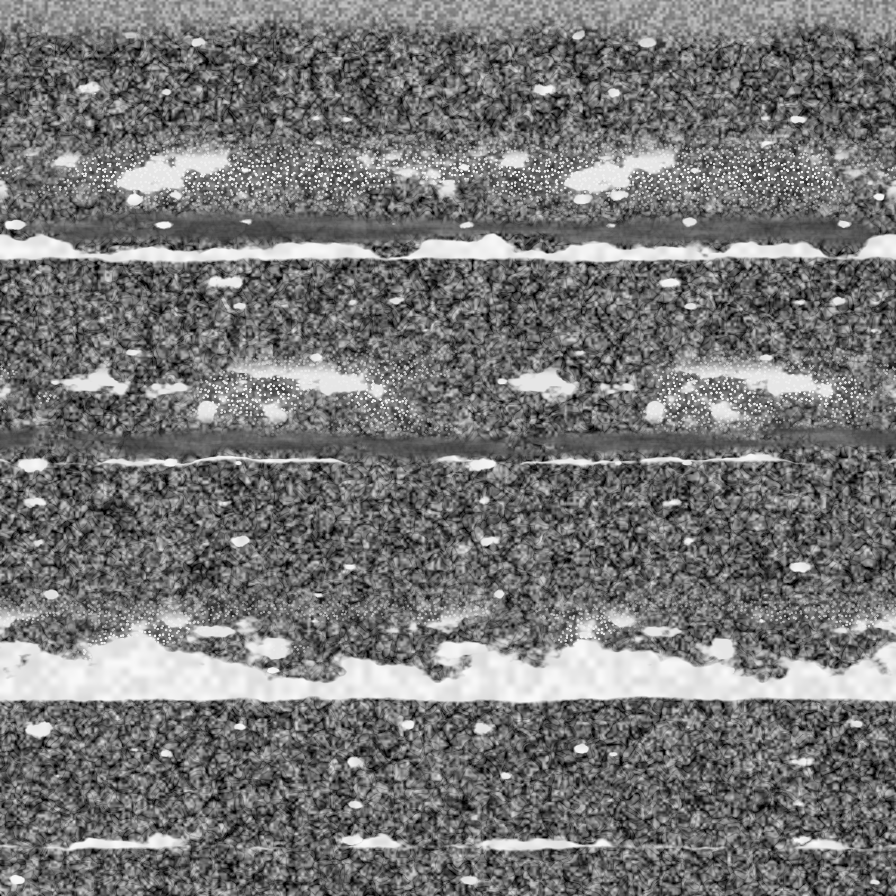
Give the GLSL for this texture, as a WebGL 1 fragment shader.

```glsl
precision highp float;
// Weathered grey strata: crumbly cellular gravel split by worn ledges,
// pale banks, cloudy haze and sparkles. Broad features repeat twice across
// the width, four strata down; finer noise wraps once to vary each repeat.
uniform vec2 u_resolution;

float hash(vec2 p) {
  vec3 q = fract(p.xyx * 0.1031);
  q += dot(q, q.yzx + 33.33);
  return fract((q.x + q.y) * q.z);
}

// Value noise; cells.x must be a multiple of repeats so that it wraps.
float noise(vec2 p, vec2 cells, float repeats) {
  vec2 q = p * cells;
  vec2 i = floor(q);
  vec2 f = fract(q);
  f = f * f * (3.0 - 2.0 * f);
  float wrap = cells.x / repeats;
  float x0 = mod(i.x, wrap);
  float x1 = mod(i.x + 1.0, wrap);
  float low = mix(hash(vec2(x0, i.y)), hash(vec2(x1, i.y)), f.x);
  float high = mix(hash(vec2(x0, i.y + 1.0)), hash(vec2(x1, i.y + 1.0)), f.x);
  return mix(low, high, f.y);
}

float fbm(vec2 p, vec2 cells, float repeats) {
  float sum = 0.0;
  float gain = 0.53;
  for (int k = 0; k < 4; k++) {
    sum += gain * noise(p, cells, repeats);
    cells *= 2.0;
    gain *= 0.5;
  }
  return sum;
}

// Nearest distance, second distance and random tone of the nearest stone.
vec3 cellular(vec2 p, vec2 cells) {
  vec2 q = p * cells;
  vec2 i = floor(q);
  vec3 best = vec3(8.0, 8.0, 0.0);
  for (int y = -1; y <= 1; y++) {
    for (int x = -1; x <= 1; x++) {
      vec2 cell = i + vec2(float(x), float(y));
      vec2 id = vec2(mod(cell.x, cells.x), cell.y + 60.0);
      float d = length(cell + vec2(hash(id), hash(id + 157.0)) - q);
      if (d < best.x) best = vec3(d, best.x, hash(id + 311.0));
      else best.y = min(best.y, d);
    }
  }
  return best;
}

float gravel(vec2 p, float grain) {
  vec2 bend = vec2(noise(p, vec2(90.0), 1.0), noise(p + 3.7, vec2(90.0), 1.0));
  vec2 q = p + 0.011 * (bend - 0.5);
  vec3 stone = cellular(q, vec2(46.0, 54.0));
  vec3 crumb = cellular(q, vec2(112.0, 124.0));
  float tone = 0.22 + 0.15 * smoothstep(0.0, 0.42, stone.y - stone.x);
  tone += 0.12 * (stone.z - 0.5) + 0.10 * (0.5 - stone.x);
  tone += 0.13 * smoothstep(0.0, 0.4, crumb.y - crumb.x) + 0.12 * (crumb.z - 0.5);
  return tone + 0.14 * (noise(p, vec2(130.0), 1.0) - 0.5) + 0.48 * (grain - 0.5);
}

// Small ragged pale chips, at most one in each grid cell.
float flecks(vec2 p, vec2 cells, float chance) {
  vec2 q = p * cells;
  vec2 id = vec2(mod(floor(q.x), cells.x * 0.5), floor(q.y));
  vec2 center = 0.38 + 0.24 * vec2(hash(id + 19.0), hash(id + 43.0));
  float d = length((fract(q) - center) * vec2(1.0, 1.4));
  d += 0.5 * (fbm(p, vec2(60.0), 1.0) - 0.5);
  float radius = mix(0.10, 0.26, hash(id + 71.0));
  return step(hash(id), chance) * (1.0 - smoothstep(radius - 0.09, radius + 0.03, d));
}

// Pale bank with an uneven lower edge and a ragged, broken top.
float bank(vec2 p, float base, float height, float cover) {
  vec2 column = vec2(p.x, base * 9.0);
  float rise = p.y - base - 0.018 * (fbm(column, vec2(6.0, 1.0), 2.0) - 0.5);
  rise -= 0.008 * (fbm(p, vec2(40.0), 1.0) - 0.5);
  float lumps = mix(fbm(p, vec2(20.0, 32.0), 2.0), fbm(p, vec2(27.0, 44.0), 1.0), 0.35);
  float top = cover + 3.2 * (lumps - 0.5) + 1.5 * (noise(column, vec2(14.0, 1.0), 2.0) - 0.5);
  return smoothstep(-0.001, 0.003, rise) * smoothstep(0.0, 0.32, top - rise / height);
}

float band(float y, float center, float halfWidth) {
  float d = (y - center) / halfWidth;
  return exp(-d * d);
}

// Cloudy deposit: grey haze, then white scraps and glinting grains.
float deposit(float tone, vec2 p, float center, float halfWidth, float grain) {
  float zone = band(p.y, center, halfWidth);
  float cloud = mix(fbm(p, vec2(8.0, 18.0), 2.0), fbm(p + 5.0, vec2(9.0, 22.0), 1.0), 0.35);
  float scraps = fbm(p + 2.0, vec2(26.0, 44.0), 2.0);
  float haze = zone * smoothstep(0.36, 0.60, cloud);
  tone = mix(tone, 0.22 + 0.55 * scraps + 0.22 * (grain - 0.5), 0.75 * haze);
  float white = smoothstep(0.58, 0.68, scraps + 0.5 * (cloud - 0.5));
  tone = mix(tone, 0.90, white * smoothstep(0.35, 0.8, zone));
  float glint = 1.0 - smoothstep(0.18, 0.36, cellular(p, vec2(190.0)).x);
  return mix(tone, 0.94, glint * zone * smoothstep(0.47, 0.56, cloud));
}

// Worn dark ledge with fine streaks that fades in and out of the gravel.
float ledge(float tone, vec2 p, float center, float halfWidth) {
  float y = p.y + 0.03 * (fbm(p, vec2(7.0, 16.0), 1.0) - 0.5);
  float mask = 1.0 - smoothstep(0.4, 1.3, abs(y - center) / halfWidth);
  mask *= smoothstep(0.25, 0.5, fbm(p + 8.0, vec2(10.0, 40.0), 1.0));
  return mix(tone, 0.14 + 0.40 * fbm(p, vec2(14.0, 100.0), 1.0), 0.85 * mask);
}

void main() {
  vec2 p = gl_FragCoord.xy / u_resolution;
  float grain = noise(p, vec2(290.0), 1.0);
  float tone = gravel(p, grain);
  tone = deposit(tone, p, 0.805, 0.034, grain);
  tone = deposit(tone, p, 0.560, 0.042, grain);
  tone = deposit(tone, p, 0.285, 0.040, grain);
  tone = ledge(tone, p, 0.745, 0.018);
  tone = ledge(tone, p, 0.507, 0.014);

  float pale = max(flecks(p, vec2(24.0, 34.0), 0.12), flecks(p + 6.0, vec2(14.0, 24.0), 0.06));
  pale = max(pale, bank(p, 0.708, 0.015, 1.00));
  pale = max(pale, bank(p, 0.483, 0.010, 0.45));
  pale = max(pale, bank(p, 0.213, 0.050, 0.70));
  pale = max(pale, bank(p, 0.050, 0.022, -0.15));
  tone = mix(tone, 0.86 + 0.12 * noise(p, vec2(100.0), 1.0), pale);

  // Light speckled dust along the top
  float dust = smoothstep(0.945, 0.985, p.y + 0.02 * (noise(p, vec2(30.0), 1.0) - 0.5));
  tone = mix(tone, 0.60 + 0.34 * (grain - 0.5), dust);
  gl_FragColor = vec4(vec3(clamp(tone, 0.0, 1.0)), 1.0);
}
```
